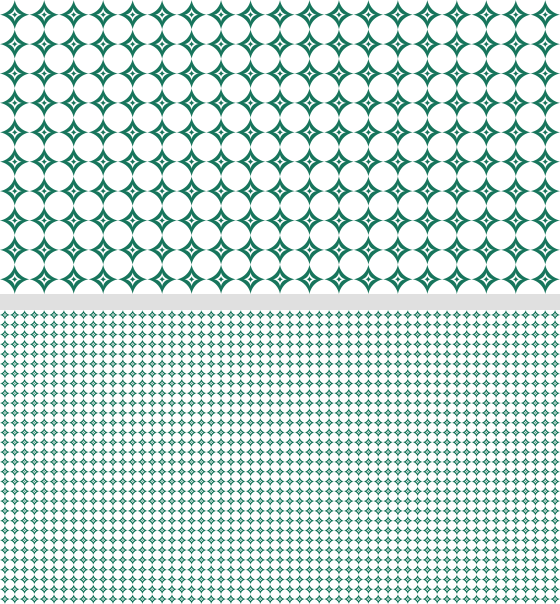
Top, the tile; bottom, the same tile 3 across and 3 down.
Give the GLSL for this pattern, as a Shadertoy shader.

```glsl
// Grid of green four-pointed concave stars, each with a white star and a small green star nested inside.

const vec2 REPEATS = vec2(19.0, 10.0);

// Signed distance to a star with tips at +-0.5 * size on both axes.
// Its sides are arcs of circles centred out along the diagonals.
float starDistance(vec2 p, float size) {
    p = abs(p) / size;
    float arcCentre = 0.609;
    float radius = length(vec2(arcCentre - 0.5, arcCentre));
    float arcs = radius - length(p - arcCentre);
    float diamond = (p.x + p.y - 0.5) * 0.7071;
    return max(arcs, diamond) * size;
}

// Green coverage at a point in cell units, softened over the given width.
float inkCoverage(vec2 p, float soft) {
    float outer = starDistance(p, 1.0);
    float hollow = starDistance(p, 0.47);
    float core = starDistance(p, 0.21);
    float shape = min(max(outer, -hollow), core);
    return clamp(0.5 - shape / soft, 0.0, 1.0);
}

void mainImage(out vec4 fragColor, in vec2 fragCoord) {
    const int SAMPLES = 3;
    float soft = REPEATS.y / iResolution.y / float(SAMPLES);

    // Average subsamples so the thin tips stay crisp
    float ink = 0.0;
    for (int j = 0; j < SAMPLES; j++) {
        for (int i = 0; i < SAMPLES; i++) {
            vec2 offset = (vec2(i, j) + 0.5) / float(SAMPLES) - 0.5;
            vec2 uv = (fragCoord + offset) / iResolution.xy;
            ink += inkCoverage(fract(uv * REPEATS) - 0.5, soft);
        }
    }
    ink /= float(SAMPLES * SAMPLES);

    vec3 green = vec3(0.09, 0.46, 0.36);
    fragColor = vec4(mix(vec3(1.0), green, ink), 1.0);
}
```
